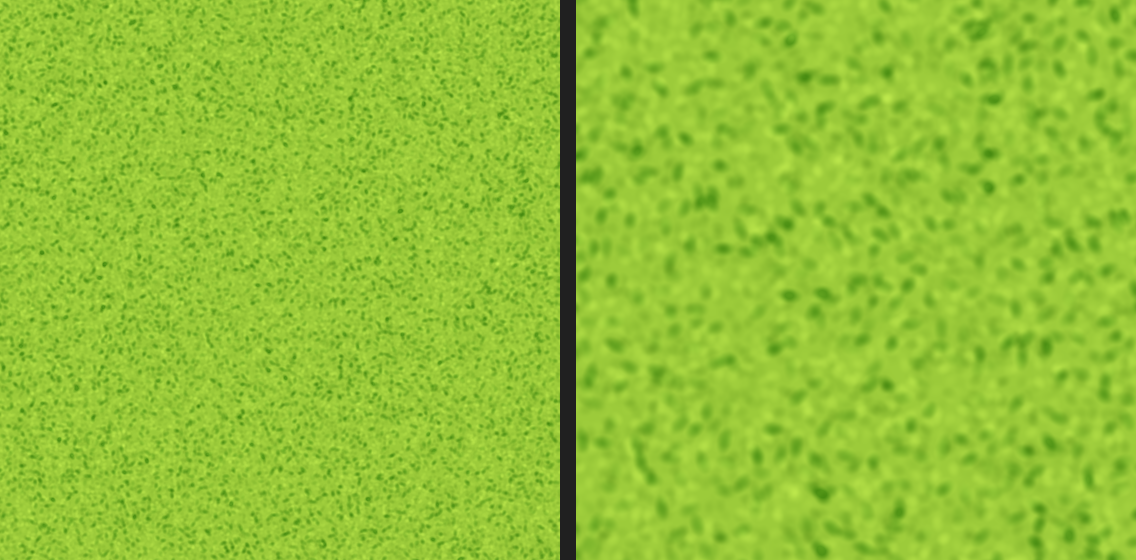
Left, the full canvas; right, a detail of the centre.
This texture is drawn by a three.js fragment shader. Its source:

```glsl
// Fresh lawn-green grain: short dark flecks lying in all directions over
// a finer light and dark mottle. Both layers are cellular noise that sums
// soft ellipses; layered sines let the dark flecks gather in loose patches.
varying vec2 vUv;

vec3 hash3(vec2 cell) {
  vec3 p = fract(cell.xyx * vec3(0.1031, 0.1030, 0.0973));
  p += dot(p, p.yxz + 33.33);
  return fract((p.xxy + p.yzz) * p.zyx);
}

// Soft elliptical spot, 1 at its centre and 0 beyond the given radii
float spot(vec2 offset, float angle, vec2 radii) {
  float c = cos(angle);
  float s = sin(angle);
  vec2 q = vec2(c * offset.x + s * offset.y, c * offset.y - s * offset.x) / radii;
  float falloff = max(0.0, 1.0 - dot(q, q));
  return falloff * falloff;
}

// Slow variation of how crowded the flecks are, about -1 to 1
float patches(vec2 uv) {
  float a = sin(uv.x * 23.0 + 2.0 * sin(uv.y * 17.0 + 1.0));
  float b = sin(uv.y * 31.0 + 2.0 * sin(uv.x * 27.0 + 4.0));
  float c = sin((uv.x + uv.y) * 49.0 + 3.0 * sin((uv.x - uv.y) * 21.0));
  return (a + b + c) / 3.0;
}

// Scattered dark strokes, present only in some cells
float darkFlecks(vec2 uv) {
  vec2 p = uv * 102.0;
  vec2 home = floor(p);
  float crowding = 0.46 + 0.12 * patches(uv);
  float sum = 0.0;
  for (int y = -1; y <= 1; y++) {
    for (int x = -1; x <= 1; x++) {
      vec2 cell = home + vec2(float(x), float(y));
      vec3 place = hash3(cell + 17.0);
      vec3 look = hash3(cell + 253.0);
      float present = smoothstep(-0.04, 0.04, crowding - place.z);
      vec2 radii = vec2(mix(0.72, 1.0, look.z), 0.56);
      float strength = mix(0.3, 1.0, look.y);
      sum += present * strength * spot(p - cell - place.xy, look.x * 3.1416, radii);
    }
  }
  return min(sum, 1.15);
}

// Fine mottle of lighter and darker grains around zero
float fineGrain(vec2 uv) {
  vec2 p = uv * 172.0;
  vec2 home = floor(p);
  float sum = 0.0;
  for (int y = -1; y <= 1; y++) {
    for (int x = -1; x <= 1; x++) {
      vec2 cell = home + vec2(float(x), float(y));
      vec3 place = hash3(cell + 491.0);
      float tone = place.z * 2.0 - 1.0;
      float angle = hash3(cell + 733.0).x * 3.1416;
      sum += tone * spot(p - cell - place.xy, angle, vec2(1.0, 0.8));
    }
  }
  return sum;
}

void main() {
  vec3 leafGreen = vec3(0.612, 0.796, 0.228);
  vec3 shadeGreen = vec3(0.375, 0.625, 0.115);
  vec3 color = mix(leafGreen, shadeGreen, darkFlecks(vUv));
  color += vec3(0.070, 0.062, 0.038) * fineGrain(vUv);
  gl_FragColor = vec4(color, 1.0);
}
```
